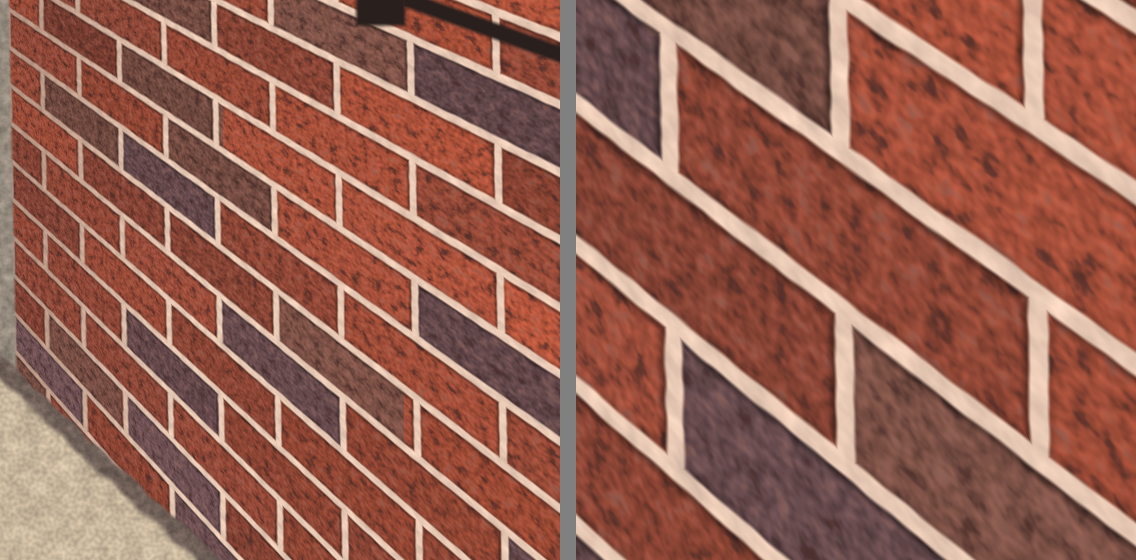
Left, the full canvas; right, a detail of the centre.
Write a WebGL 1 fragment shader that draws this texture.

```glsl
precision highp float;
// A red brick wall in running bond, seen at a steep angle above a concrete path.
// Canvas points are projected onto the wall plane, where a staggered grid gives
// the bricks; hashes tint each brick and gradient noise roughens the surfaces.
uniform vec2 u_resolution;

float hash(vec2 p) {
  return fract(sin(dot(p, vec2(127.1, 311.7))) * 4375.85);
}

vec2 gradient(vec2 cell) {
  float angle = 6.2832 * hash(cell);
  return vec2(cos(angle), sin(angle));
}

// Gradient noise, about -0.7 to 0.7
float noise(vec2 p) {
  vec2 i = floor(p), f = p - i;
  vec2 s = f * f * f * (f * (f * 6.0 - 15.0) + 10.0);
  vec2 e = vec2(1.0, 0.0);
  float a = dot(gradient(i), f);
  float b = dot(gradient(i + e.xy), f - e.xy);
  float c = dot(gradient(i + e.yx), f - e.yx);
  float d = dot(gradient(i + e.xx), f - e.xx);
  return mix(mix(a, b, s.x), mix(c, d, s.x), s.y);
}

float fbm(vec2 p) {
  float sum = 0.0, amp = 0.6;
  for (int i = 0; i < 3; i++) {
    sum += amp * noise(p);
    p = p * 2.03 + 17.3;
    amp *= 0.6;
  }
  return sum;
}

// Fired clay: mostly reds, warmer to the right, with some purple and brown
vec3 brickTint(vec2 id, float warmth) {
  float kind = hash(id + 3.7);
  vec3 red = mix(vec3(0.49, 0.25, 0.20), vec3(0.66, 0.31, 0.22),
                 clamp(hash(id + 41.0) * 0.7 + warmth * 0.5 - 0.1, 0.0, 1.0));
  vec3 purple = vec3(0.40, 0.29, 0.30);
  vec3 brown = vec3(0.46, 0.30, 0.26);
  vec3 tint = mix(red, brown, step(kind, 0.42 - 0.2 * warmth));
  tint = mix(tint, purple, step(kind, 0.25));
  return tint * (0.92 + 0.16 * hash(id + 9.0));
}

vec3 wallColor(vec2 p, float px) {
  // Perspective: grow is the scale relative to the left corner
  float x = p.x - 0.02 - 0.018 * (p.y - 0.33);
  float grow = 1.0 + 0.814 * x;
  vec2 wall = vec2(x / (0.0566 * grow), (p.y - 0.016 - 0.67 * x) / (0.0677 * grow));

  // Running bond: each brick is two units long, odd courses shift by one
  float course = floor(wall.y);
  float along = (wall.x - mod(course, 2.0)) * 0.5;
  vec2 id = vec2(floor(along), course);
  vec2 f = vec2(fract(along), fract(wall.y));
  vec2 size = vec2(0.1132 * grow * grow, 0.056 * grow);
  vec2 edge = min(f, 1.0 - f) * size;

  // Distance to the nearest joint with slightly worn edges
  float joint = min(edge.x, edge.y) + 0.0012 * noise(wall * 7.0);
  float halfWidth = 0.0040 * grow;
  float soft = 0.0012 + 0.7 * px;
  float clay = smoothstep(halfWidth - soft, halfWidth + soft, joint);

  // Pitted brick face
  float pits = fbm(wall * vec2(7.0, 6.0));
  float grain = noise(wall * vec2(19.0, 15.0) + 5.0);
  vec3 brick = brickTint(id, p.x);
  brick *= 1.0 + 0.45 * pits + 0.22 * grain;
  brick = mix(brick, vec3(0.52, 0.36, 0.32), 0.6 * smoothstep(0.08, 0.5, pits));
  brick = mix(brick, vec3(0.30, 0.18, 0.17), 0.65 * smoothstep(0.1, 0.45, -pits));

  // Shade beside the joints, deepest at the top and right of a brick
  float rim = 1.0 - smoothstep(halfWidth, halfWidth * 2.1, joint);
  float side = max(step(f.y, 0.5) * step(edge.y, edge.x),
                   step(0.5, f.x) * step(edge.x, edge.y));
  brick *= 1.0 - rim * (0.15 + 0.25 * side);

  // Pale mortar, duller toward the far corner
  vec3 mortar = mix(vec3(0.72, 0.58, 0.51), vec3(0.91, 0.79, 0.71),
                    smoothstep(0.0, 0.35, p.x));
  mortar *= 1.0 + 0.2 * fbm(wall * 5.0 + 31.0);
  return mix(mortar, brick, clay);
}

void main() {
  vec2 p = gl_FragCoord.xy / u_resolution;
  p.y = 1.0 - p.y;
  float px = 1.0 / min(u_resolution.x, u_resolution.y);
  float soft = 0.002 + px;
  vec3 color = wallColor(vec2(max(p.x, 0.012), p.y), px);

  // Dark fitting and sloping cable at the upper right
  vec2 box = abs(p - vec2(0.68, 0.01)) - vec2(0.042, 0.034);
  float cable = abs(p.y - 0.36 * (p.x - 0.73)) - 0.013;
  float dark = min(max(box.x, box.y), max(cable, 0.72 - p.x));
  color = mix(vec3(0.16, 0.12, 0.11), color, smoothstep(-soft, soft * 2.0, dark));

  // Grey return beyond the corner
  float corner = p.x - 0.016 - 0.02 * p.y;
  vec3 far = vec3(0.58, 0.54, 0.49) * (1.0 + 0.4 * fbm(p * 45.0));
  color = mix(far, color, smoothstep(-soft, soft, corner));

  // Dirty footing, then the concrete path
  float ground = p.y - 0.635 - 0.93 * p.x + 0.012 * noise(p * 22.0);
  vec3 footing = vec3(0.43, 0.37, 0.34) * (1.0 + 0.4 * fbm(p * 60.0));
  vec3 concrete = vec3(0.78, 0.71, 0.61) * (1.0 + 0.22 * fbm(p * 28.0) + 0.15 * noise(p * 130.0));
  color = mix(color, footing, smoothstep(-0.006, 0.006, ground));
  color = mix(color, concrete, smoothstep(0.032, 0.052, ground));
  gl_FragColor = vec4(clamp(color, 0.0, 1.0), 1.0);
}
```
